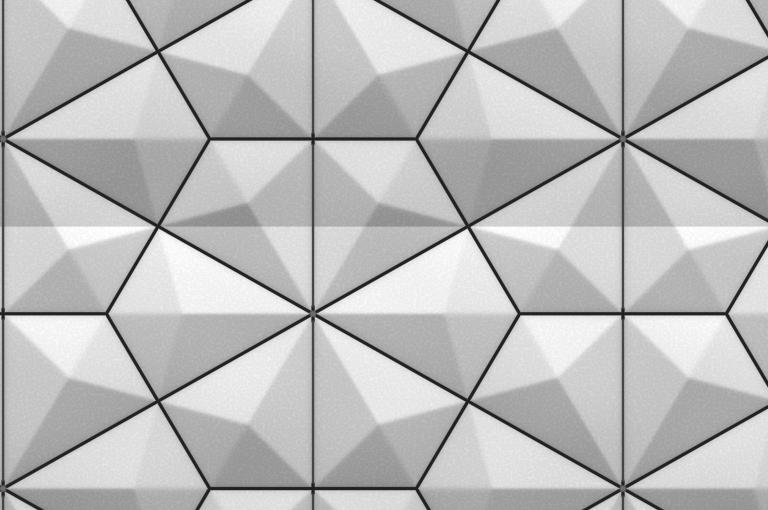
Reproduce this pattern procedurally as a Shadertoy shader.

```glsl
// Relief wall of hexagons, each cut into six kite tiles with pyramid faces.
// Every face is the region nearest one kite edge; its slope direction sets the
// tone. Dark joints, a repeating vertical light falloff and fine grain finish it.

const float PI = 3.14159265;

vec2 hash2(vec2 p) {
    vec3 h = fract(p.xyx * vec3(0.1031, 0.1030, 0.0973));
    h += dot(h, h.yzx + 33.33);
    return fract((h.xx + h.yz) * h.zy);
}

// Distance to the nearest scattered point
float cellular(vec2 p) {
    vec2 cell = floor(p);
    float nearest = 2.0;
    for (int y = -1; y <= 1; y++)
    for (int x = -1; x <= 1; x++) {
        vec2 id = cell + vec2(x, y);
        nearest = min(nearest, length(id + hash2(id) - p));
    }
    return nearest;
}

// Offset from the centre of the nearest flat-topped hexagon, one unit tall
vec2 hexOffset(vec2 p) {
    vec2 period = vec2(sqrt(3.0), 1.0);
    vec2 a = mod(p + 0.5 * period, period) - 0.5 * period;
    vec2 b = mod(p, period) - 0.5 * period;
    return dot(a, a) < dot(b, b) ? a : b;
}

void mainImage(out vec4 fragColor, in vec2 fragCoord) {
    vec2 uv = fragCoord / iResolution.x;
    vec2 p = (uv - vec2(0.4076, 0.2555)) / vec2(0.466, 0.4552);
    float pixel = 2.2 / iResolution.x;

    // Kite within the hexagon
    vec2 c = hexOffset(p);
    float axis = round(atan(c.y, c.x) * 3.0 / PI) * PI / 3.0;

    // Distances to the two inner and two outer edges
    vec2 normals[4];
    float dist[4];
    float edge = 1.0;
    for (int i = 0; i < 4; i++) {
        float side = i % 2 == 0 ? 1.0 : -1.0;
        float angle = axis + side * (i < 2 ? 2.0 * PI / 3.0 : PI / 6.0);
        normals[i] = vec2(cos(angle), sin(angle));
        dist[i] = (i < 2 ? 0.0 : 0.5) - dot(c, normals[i]);
        edge = min(edge, dist[i]);
    }

    // Slope direction, blended softly across the ridges
    vec2 slope = vec2(0.0);
    float total = 0.0;
    for (int i = 0; i < 4; i++) {
        float weight = exp((edge - dist[i]) / 0.004);
        slope += weight * normals[i];
        total += weight;
    }
    slope /= total;

    // Face tone with light falling off down each course
    float fall = fract(0.248 - p.y);
    fall *= 1.0 - smoothstep(1.0 - pixel, 1.0, fall);
    float tone = 0.795 + 0.14 * slope.y + 0.01 * slope.x + 0.07 - 0.17 * fall;

    // Faint mottling and grain
    tone += 0.006 * (sin(p.x * 13.0 + 2.0 * sin(p.y * 9.0)) + sin(p.y * 17.0 + p.x * 7.0));
    tone += 0.05 * (cellular(p * 130.0) - 0.45);

    // Shaded rim and joints, thinner where vertical
    float thin = smoothstep(0.93, 0.99, abs(slope.x));
    tone *= 1.0 - 0.2 * exp(-edge / 0.007);
    float halfWidth = mix(0.0046, 0.003, thin);
    float soft = max(0.0022, 0.6 * pixel);
    float joint = 1.0 - smoothstep(halfWidth - soft, halfWidth + soft, edge);
    tone = mix(tone, mix(0.13, 0.25, thin), joint);

    // Worn pale spot where six tips meet
    float spot = 1.0 - smoothstep(0.005, 0.013, length(c));
    tone = mix(tone, 0.55, 0.7 * spot);

    fragColor = vec4(vec3(clamp(tone, 0.0, 1.0)), 1.0);
}
```
